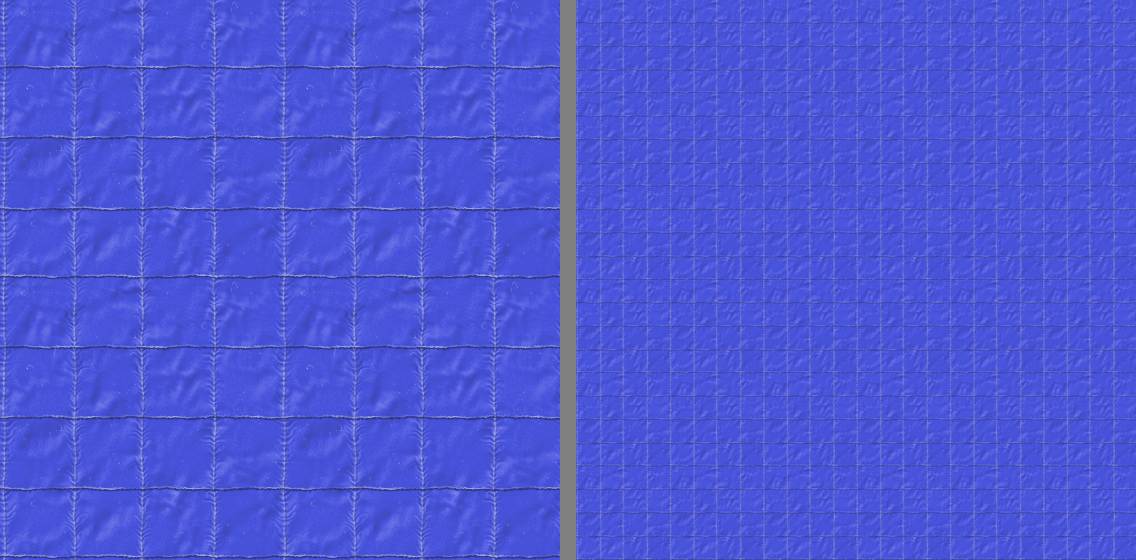
Left: one tile. Right: repeated 3 by 3.
This texture is drawn by a Shadertoy shader. Its source:

```glsl
#define CELLS 8.0      // quilt cells across the canvas
#define BLOCK 4.0      // cells before the wear repeats
#define STITCHES 14.0  // per cell edge
#define PUCKERS 11.0   // gathered folds per cell edge
#define FABRIC vec3(0.277, 0.324, 0.862)
#define SHADE vec3(0.24, 0.26, 0.66)
#define SHEEN vec3(0.47, 0.49, 0.92)
#define THREAD vec3(0.62, 0.67, 0.86)
#define GAP vec3(0.17, 0.19, 0.46)
#define TAU 6.2831853

float hash(vec2 c) {
    vec3 q = fract(c.xyx * 0.1031);
    q += dot(q, q.yzx + 33.33);
    return fract((q.x + q.y) * q.z);
}

// Nearest and second nearest feature distance, wrapping after period
vec2 cellular(vec2 p, vec2 period) {
    vec2 base = floor(p), near = vec2(9.0);
    for (int j = -1; j <= 1; j++)
    for (int i = -1; i <= 1; i++) {
        vec2 c = base + vec2(i, j), id = mod(c, period);
        float d = length(c + vec2(hash(id + 3.7), hash(id + 71.3)) - p);
        near = d < near.x ? vec2(d, near.x) : vec2(near.x, min(near.y, d));
    }
    return near;
}

// Layered sines that repeat once per block
float wave(float t, float seed) {
    t *= TAU / BLOCK;
    return sin(3.0 * t + seed) + 0.6 * sin(7.0 * t + 2.3 * seed)
         + 0.35 * sin(17.0 * t + 4.1 * seed);
}

// Height of the diagonal creases
float crumple(vec2 p) {
    vec2 warp = 0.16 * vec2(wave(p.y, 1.0), wave(p.x, 2.6));
    vec2 a = cellular(vec2(p.x + p.y, 2.0 * (p.y - p.x)) + warp, BLOCK * vec2(1, 2));
    vec2 b = cellular(vec2(3.0 * (p.x + p.y), 2.0 * (p.x - p.y)) + 2.0 * warp, BLOCK * vec2(3, 2));
    return 0.6 * (a.y - a.x) + 0.25 * (b.y - b.x);
}

float stroke(float d, float halfWidth, float px) {
    return 1.0 - smoothstep(halfWidth - px, halfWidth + px, abs(d));
}

// Scattered bent fibres, at most one in each square of a grid
float flecks(vec2 p, float grid, float len, float width, float chance, float px) {
    vec2 id = mod(floor(p * grid), BLOCK * grid) + 7.0 * grid;
    vec2 center = 0.3 + 0.4 * vec2(hash(id + 1.3), hash(id + 5.9));
    float turn = TAU * hash(id + 9.1);
    vec2 l = mat2(cos(turn), sin(turn), -sin(turn), cos(turn)) * (fract(p * grid) - center);
    l.y -= 4.0 * (hash(id + 2.7) - 0.5) * l.x * l.x / len;
    float d = length(vec2(max(abs(l.x) - len, 0.0), l.y));
    return step(hash(id), chance) * stroke(d, width, px * grid);
}

void mainImage(out vec4 fragColor, in vec2 fragCoord) {
    vec2 p = fragCoord / iResolution.xy * CELLS;
    float px = 0.7 * CELLS / iResolution.y;

    // Distances to the wandering seams
    vec2 g = p - vec2(0.05, 0.03);
    vec2 seam = mod(floor(g + 0.5), BLOCK);
    vec2 s = g - floor(g + 0.5);
    s.x -= 0.009 * wave(p.y, seam.x * 1.7) + 0.05 * (hash(seam.xx + 4.0) - 0.5);
    s.y -= 0.009 * wave(p.x, seam.y * 2.1 + 1.0) + 0.04 * (hash(seam.yy + 8.0) - 0.5);
    vec2 away = abs(s);

    // Crumpled cloth lit from the upper left
    vec2 light = vec2(-0.03, 0.04);
    float relief = (crumple(p + light) - crumple(p - light)) / 0.1;
    float patchy = 0.5 + 0.25 * sin(TAU / BLOCK * (3.0 * p.x + 2.0 * p.y))
                 + 0.25 * sin(TAU / BLOCK * (2.0 * p.x - 5.0 * p.y) + 1.0);
    float tone = 0.2 * relief * patchy;
    tone += 0.12 * (hash(mod(floor(g), BLOCK) + 20.0) - 0.55);

    // Folds rising outward from the vertical seams, longest below a crossing
    float phase = PUCKERS * (p.y - 0.55 * away.x) + 0.35 * wave(p.y * 2.0, seam.x)
                + 0.25 * sin(away.x * 30.0 + seam.x);
    vec2 foldId = vec2(mod(floor(phase), BLOCK * PUCKERS), seam.x * 2.0 + step(0.0, s.x));
    float len = 0.07 + 0.24 * hash(foldId + 31.0) * mix(0.45, 1.0, smoothstep(0.2, 0.95, fract(g.y)));
    float reach = 1.0 - smoothstep(0.0, len, away.x);
    tone += (0.3 + 0.6 * hash(foldId + 47.0)) * sin(TAU * phase) * reach;
    tone += 0.15 * exp(-away.x * 18.0) - 0.22 * exp(-away.y * 28.0);

    // Fine weave
    float grain = cellular(p * 28.0, vec2(BLOCK * 28.0)).x;
    tone += 0.3 * (0.45 - grain);
    vec3 color = mix(FABRIC, tone > 0.0 ? SHEEN : SHADE, min(abs(tone), 1.0));

    // Vertical seams: broken stitches with small tucks
    float dash = 0.5 + 0.5 * sin(TAU * STITCHES * (p.y - 0.8 * away.x));
    float worn = 0.65 + 0.17 * wave(p.y, seam.x * 3.0 + 2.0);
    color = mix(color, SHADE, 0.5 * stroke(s.x - 0.022, 0.012, px));
    color = mix(color, THREAD, worn * mix(0.4, 1.0, dash) * stroke(s.x, 0.011, px));
    color = mix(color, THREAD, 0.45 * worn * smoothstep(0.6, 1.0, dash) * stroke(s.x, 0.04, 2.0 * px));

    // Horizontal seams: dark gap under a frayed light edge
    float fray = 0.02 * (grain - 0.4);
    float bare = clamp(0.5 + 0.3 * wave(p.x, seam.y * 1.3), 0.15, 1.0);
    color = mix(color, GAP, 0.8 * stroke(s.y + 0.008 + fray, 0.013, px));
    color = mix(color, THREAD, bare * stroke(s.y - 0.013 + fray, 0.010, px));

    // Dust and lint
    float lint = 0.45 * flecks(p, 9.0, 0.05, 0.06, 0.07, px)
               + 0.55 * flecks(p + 0.37, 2.0, 0.09, 0.012, 0.12, px);
    color = mix(color, THREAD, min(lint, 1.0));

    fragColor = vec4(color, 1.0);
}
```
